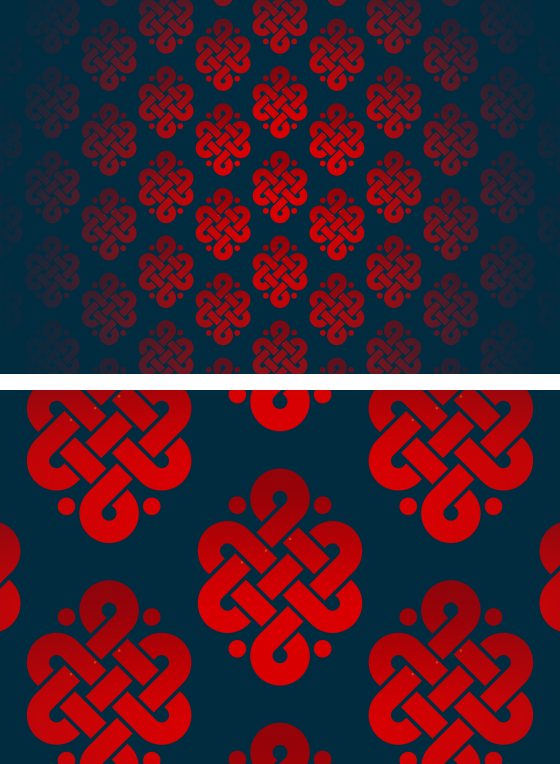
Top, the full canvas; bottom, a detail of the centre.
A Shadertoy shader for this pattern:

```glsl
// Staggered columns of red interlaced knots on deep teal, fading outward from the centre.

// Lengths are fractions of the canvas height.
const float COLUMN_STEP = 0.1523;
const float ROW_STEP = 0.2266;
const float ODD_COLUMN_DROP = 0.0996;
const float STRAND_STEP = 0.0331;           // spacing of parallel strands
const vec2 DOT_OFFSET = vec2(0.0380, 0.0640);
const float DOT_RADIUS = 0.0078;
const vec2 SPECK_START = vec2(-0.034, 0.013);
const vec2 SPECK_STEP = vec2(0.0215, 0.0105);
const float SPECK_RADIUS = 0.0011;

// Knot proportions, in strand steps.
const float HALF_WIDTH = 0.30;
const float WEAVE_GAP = 0.10;
const float STRAND_REACH = 1.5;
const float LOOP_RADIUS = 0.5;

const vec3 BACKGROUND = vec3(0.002, 0.172, 0.250);
const vec3 RED_TOP = vec3(0.58, 0.010, 0.035);
const vec3 RED_BOTTOM = vec3(0.85, 0.000, 0.005);
const vec3 SPECK_COLOR = vec3(0.90, 0.42, 0.08);
const float FADE_START = 0.08;
const float FADE_END = 0.86;
const float FADE_HEIGHT_SCALE = 0.8;

float coverage(float d) {
    return clamp(0.5 - d * iResolution.y, 0.0, 1.0);
}

// Distance to the three parallel strands running along the x axis.
float strands(vec2 p) {
    float lane = clamp(round(p.y), -1.0, 1.0);
    return length(vec2(max(abs(p.x) - STRAND_REACH, 0.0), p.y - lane));
}

// Distance to the part of a loop selected by the mask.
float loopArc(vec2 p, bool mask) {
    return mask ? abs(length(p) - LOOP_RADIUS) : 1e3;
}

float knot(vec2 p) {
    // Turn the axes along the diagonals.
    vec2 q = vec2(p.x + p.y, p.y - p.x) * inversesqrt(2.0) / STRAND_STEP;

    // Alternate which strand passes over at each crossing.
    float rising = strands(q) - HALF_WIDTH;
    float falling = strands(q.yx) - HALF_WIDTH;
    vec2 crossing = clamp(round(q), -1.0, 1.0);
    bool risingOver = mod(crossing.x + crossing.y, 2.0) < 0.5;
    float over = risingOver ? rising : falling;
    float under = risingOver ? falling : rising;
    float d = min(over, max(under, WEAVE_GAP - over));

    // Two side lobes and one end loop, repeated by a half turn.
    for (int i = 0; i < 2; i++) {
        vec2 s = i == 0 ? q : -q;
        bool beyondX = s.x > STRAND_REACH;
        bool beyondY = s.y > STRAND_REACH;
        float arc = loopArc(s - vec2(STRAND_REACH, -0.5), beyondX);
        arc = min(arc, loopArc(s - vec2(-0.5, STRAND_REACH), beyondY));
        arc = min(arc, loopArc(s - STRAND_REACH, beyondX || beyondY));
        d = min(d, arc - HALF_WIDTH);
    }
    return d * STRAND_STEP;
}

void mainImage(out vec4 fragColor, in vec2 fragCoord) {
    vec2 uv = (fragCoord - 0.5 * iResolution.xy) / iResolution.y;

    // Staggered repeat
    float column = round(uv.x / COLUMN_STEP);
    float drop = ODD_COLUMN_DROP * mod(column, 2.0);
    vec2 p = vec2(uv.x - column * COLUMN_STEP, uv.y + drop);
    p.y -= ROW_STEP * round(p.y / ROW_STEP);

    // Knot with four dots
    float dots = length(abs(p) - DOT_OFFSET) - DOT_RADIUS;
    float ink = coverage(min(knot(p), dots));
    vec3 red = mix(RED_BOTTOM, RED_TOP, smoothstep(-0.035, 0.095, p.y));

    // Tiny bright flecks on the strands
    for (int i = 0; i < 3; i++) {
        vec2 center = SPECK_START + SPECK_STEP * float(i);
        red = mix(red, SPECK_COLOR, 0.6 * coverage(length(p - center) - SPECK_RADIUS));
    }

    // Elliptical fade into the background
    float reach = length(uv * vec2(1.0, FADE_HEIGHT_SCALE));
    float strength = 1.0 - smoothstep(FADE_START, FADE_END, reach);
    fragColor = vec4(mix(BACKGROUND, red, ink * strength), 1.0);
}
```
